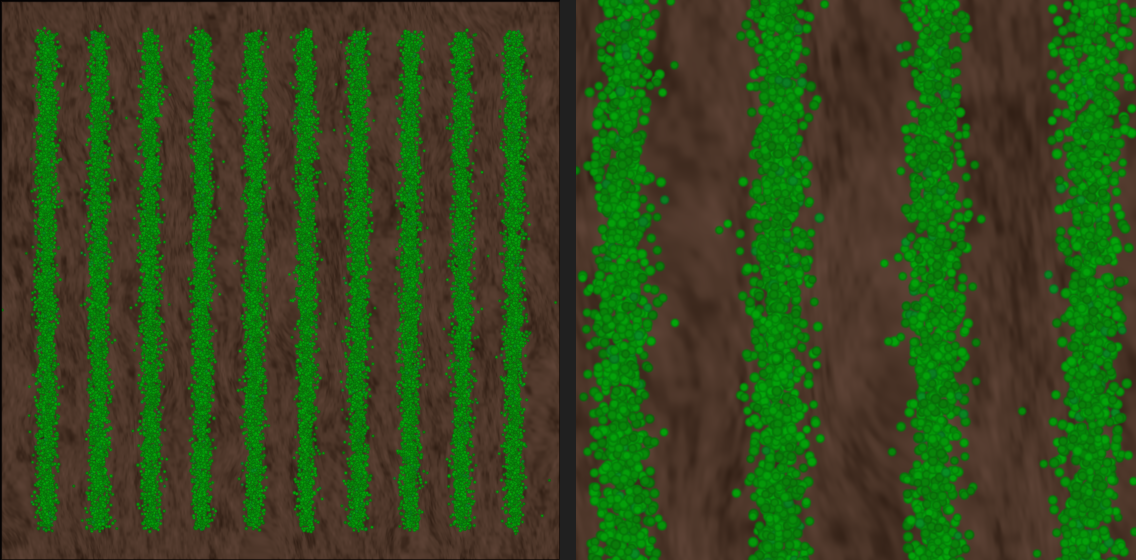
Left, the full canvas; right, a detail of the centre.
This pattern is drawn by a Shadertoy shader. Its source:

```glsl
// Ten vertical crop rows of scattered green leaf dots on streaky brown soil.

// Row layout, in canvas units
const float ROW_COUNT   = 10.0;
const float FIRST_ROW_X = 0.0833;
const float ROW_SPACING = 0.0927;
const float ROW_BOTTOM  = 0.064;
const float ROW_TOP     = 0.935;

// Leaf scatter
const float ROW_SPREAD   = 0.0088;
const float SPREAD_VARY  = 0.22;
const float END_SPREAD   = 0.0055;
const float DOT_CELL     = 0.006;
const float DOT_RADIUS   = 0.0029;
const float DOT_SOFTNESS = 0.0008;
const int   DOT_LAYERS   = 6;
const float DOT_CHANCE   = 0.80;
const float STRAY_CHANCE = 0.0003;

// Frame widths: left and top, then right and bottom
const float FRAME_WIDE = 0.0034;
const float FRAME_THIN = 0.0012;

const vec3 SOIL_DARK   = vec3(0.19, 0.12, 0.08);
const vec3 SOIL_MID    = vec3(0.30, 0.21, 0.16);
const vec3 SOIL_LIGHT  = vec3(0.39, 0.28, 0.23);
const vec3 LEAF_DARK   = vec3(0.04, 0.48, 0.04);
const vec3 LEAF_LIGHT  = vec3(0.01, 0.65, 0.04);
const vec3 LEAF_BLUISH = vec3(0.04, 0.50, 0.20);
const vec3 FRAME_COLOR = vec3(0.02, 0.01, 0.01);

// Integer hash: three random values in 0..1 per cell and seed
vec3 hash3(vec2 cell, int seed) {
    uvec3 v = uvec3(ivec3(ivec2(cell), seed)) * 1664525u + 1013904223u;
    v.x += v.y * v.z; v.y += v.z * v.x; v.z += v.x * v.y;
    v ^= v >> 16u;
    v.x += v.y * v.z; v.y += v.z * v.x; v.z += v.x * v.y;
    return vec3(v >> 8u) / 16777216.0;
}

float valueNoise(vec2 p, int seed) {
    vec2 i = floor(p), f = fract(p);
    f = f * f * (3.0 - 2.0 * f);
    float low  = mix(hash3(i, seed).x, hash3(i + vec2(1, 0), seed).x, f.x);
    float high = mix(hash3(i + vec2(0, 1), seed).x, hash3(i + vec2(1, 1), seed).x, f.x);
    return mix(low, high, f.y);
}

// Soil: warped vertical fibres over broad patches
vec3 soilColor(vec2 uv) {
    float sway = valueNoise(uv * vec2(14.0, 9.0), 11) - 0.5;
    vec2 p = uv + vec2(0.045 * sway + 0.12 * uv.y, 0.0);
    float fibres = 0.40 * valueNoise(p * vec2(85.0, 32.0), 12)
                 + 0.35 * valueNoise(p * vec2(170.0, 60.0), 13)
                 + 0.25 * valueNoise(p * vec2(300.0, 130.0), 14);
    float patches = valueNoise(uv * vec2(26.0, 13.0), 15);
    float tone = (fibres - 0.5) * 1.7 + (patches - 0.5) * 0.3;
    vec3 color = mix(SOIL_MID, SOIL_LIGHT, clamp(tone, 0.0, 1.0));
    return mix(color, SOIL_DARK, clamp(-tone * 1.4, 0.0, 1.0));
}

// Chance of a leaf dot: a bell across the row, fading past its ends
float leafChance(vec2 p) {
    float row = clamp(round((p.x - FIRST_ROW_X) / ROW_SPACING), 0.0, ROW_COUNT - 1.0);
    float vary = valueNoise(vec2(row * 7.0, p.y * 22.0), 21) - 0.5;
    float drift = valueNoise(vec2(row * 5.0, p.y * 16.0), 22) - 0.5;
    float across = p.x - FIRST_ROW_X - row * ROW_SPACING - 0.003 * drift;
    float past = max(max(ROW_BOTTOM - p.y, p.y - ROW_TOP), 0.0);
    vec2 d = vec2(across / (ROW_SPREAD * (1.0 + SPREAD_VARY * vary)), past / END_SPREAD);
    float stray = past > 0.0 ? 0.0 : STRAY_CHANCE;
    return DOT_CHANCE * exp(-0.5 * dot(d, d)) + stray;
}

// Paint jittered dots in overlapping layers
vec3 paintLeaves(vec3 color, vec2 uv, float pixel) {
    float soft = max(pixel, DOT_SOFTNESS);
    for (int layer = 0; layer < DOT_LAYERS; layer++) {
        vec2 shift = hash3(vec2(layer), 31).xy;
        vec2 home = floor(uv / DOT_CELL + shift);
        for (int k = 0; k < 9; k++) {
            vec2 cell = home + vec2(k % 3 - 1, k / 3 - 1);
            vec3 place = hash3(cell, 40 + layer);
            vec2 center = (cell + place.xy - shift) * DOT_CELL;
            float radius = DOT_RADIUS * mix(0.85, 1.1, fract(place.z * 37.0));
            float dist = length(uv - center);
            if (dist > radius + soft || place.z > leafChance(center)) continue;
            vec3 tint = hash3(cell, 60 + layer);
            vec3 leaf = mix(LEAF_DARK, LEAF_LIGHT, tint.x);
            leaf = mix(leaf, LEAF_BLUISH, 0.6 * step(0.96, tint.y));
            leaf *= 1.0 - 0.18 * smoothstep(0.4, 1.0, dist / radius);
            color = mix(color, leaf, 1.0 - smoothstep(radius - soft, radius + soft, dist));
        }
    }
    return color;
}

void mainImage(out vec4 fragColor, in vec2 fragCoord) {
    vec2 uv = fragCoord / iResolution.xy;
    float pixel = 1.0 / min(iResolution.x, iResolution.y);

    vec3 color = paintLeaves(soilColor(uv), uv, pixel);

    // Dark frame, heavier at left and top
    float inside = min(min(uv.x, 1.0 - uv.y) - FRAME_WIDE,
                       min(1.0 - uv.x, uv.y) - FRAME_THIN);
    color = mix(FRAME_COLOR, color, smoothstep(-pixel, pixel, inside));

    fragColor = vec4(color, 1.0);
}
```
